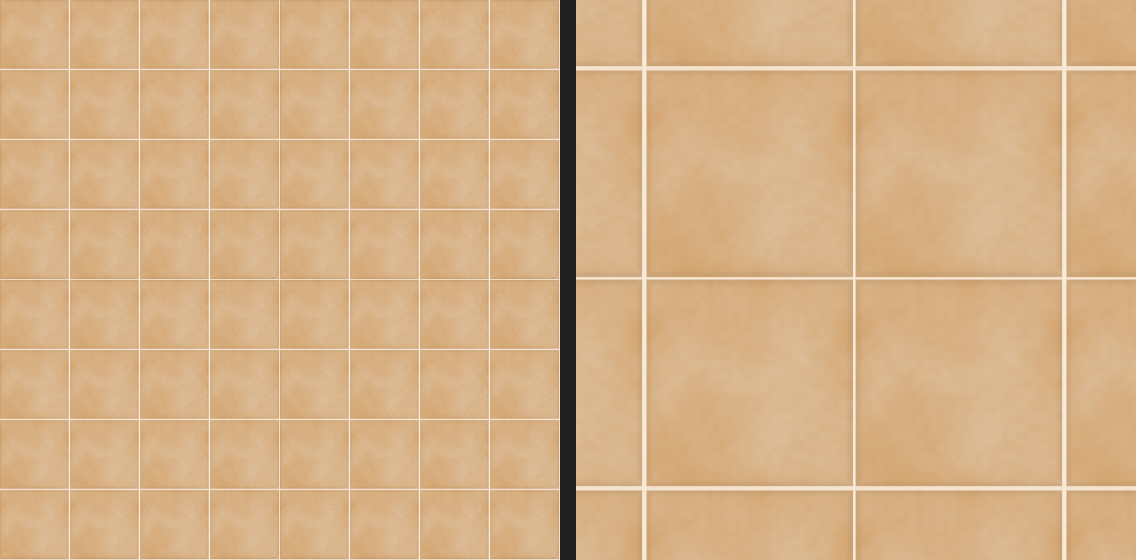
Left: the whole. Right: its middle third, enlarged.
This texture is drawn by a WebGL 2 fragment shader. Its source:

```glsl
#version 300 es
precision highp float;
// Square ochre ceramic tiles with thin cream grout lines.
// Every tile carries the same cloudy glaze: wrapped value noise plus a few
// soft patches; the grout is box filtered and thinner on every fourth seam.

#define TILES 8.0
#define GROUT_WIDTH 0.0026
#define THIN_SEAM 0.6
#define SEAM_SHIFT vec2(-0.001, 0.001)
#define MOTTLE 1.0
#define GRAIN 0.22
#define TILE_VARIATION 0.05
#define OCHRE vec3(0.832, 0.650, 0.445)
#define CREAM vec3(0.860, 0.735, 0.590)
#define GROUT vec3(0.975, 0.915, 0.845)

uniform vec2 u_resolution;
out vec4 fragColor;

float hash(vec2 p) {
    vec3 q = fract(vec3(p.xyx) * 0.1031);
    q += dot(q, q.yzx + 33.33);
    return fract((q.x + q.y) * q.z);
}

// Value noise that repeats after "period" cells
float noise(vec2 p, float period, float seed) {
    vec2 i = floor(p), f = fract(p);
    f = f * f * (3.0 - 2.0 * f);
    vec2 a = mod(i, period) + seed;
    vec2 b = mod(i + 1.0, period) + seed;
    return mix(mix(hash(a), hash(vec2(b.x, a.y)), f.x),
               mix(hash(vec2(a.x, b.y)), hash(b), f.x), f.y);
}

float fbm(vec2 p, float period, float seed) {
    float sum = 0.0, weight = 0.5;
    for (int i = 0; i < 4; i++) {
        sum += weight * noise(p * period, period, seed);
        period *= 2.0;
        weight *= 0.5;
        seed += 17.0;
    }
    return sum / 0.9375;
}

float patchAt(vec2 p, vec2 center, float radius) {
    vec2 d = (p - center) / radius;
    return exp(-dot(d, d));
}

// Glaze tone inside one tile: 0 is ochre, 1 is cream
float glaze(vec2 p) {
    vec2 warp = vec2(fbm(p, 4.0, 11.0), fbm(p, 4.0, 53.0)) - 0.5;
    vec2 w = p + 0.25 * warp;
    float tone = 0.56 + MOTTLE * (fbm(p + 0.12 * warp, 4.0, 5.0) - 0.5);
    // Worn pale patches
    tone += 0.30 * patchAt(w, vec2(0.22, 0.54), 0.14);
    tone += 0.22 * patchAt(w, vec2(0.57, 0.70), 0.20);
    tone += 0.24 * patchAt(w, vec2(0.70, 0.35), 0.25);
    // Warmer corners
    tone -= 0.35 * patchAt(w, vec2(0.14, 0.07), 0.20);
    tone -= 0.22 * patchAt(w, vec2(0.92, 0.88), 0.25);
    tone -= 0.18 * patchAt(w, vec2(0.08, 0.90), 0.22);
    // Fine grain
    return tone + GRAIN * (noise(p * 32.0, 32.0, 91.0) - 0.5);
}

void main() {
    vec2 uv = gl_FragCoord.xy / u_resolution;
    vec2 p = (uv - SEAM_SHIFT) * TILES;
    vec2 pixel = TILES / u_resolution;
    vec2 cell = mod(floor(p), TILES);
    vec2 local = fract(p);

    // Tile body
    vec2 seam = round(p);
    vec2 dist = abs(p - seam);
    float edge = min(dist.x, dist.y);
    float tone = glaze(local) + TILE_VARIATION * (hash(cell + 7.0) - 0.5);
    tone -= 0.22 * (1.0 - smoothstep(0.0, 0.14, edge));
    vec3 color = mix(OCHRE, CREAM, clamp(tone, -0.1, 1.1));

    // Shaded rim next to the grout
    color *= 1.0 - 0.05 * (1.0 - smoothstep(0.015, 0.045, edge));

    // Grout coverage over the pixel footprint
    vec2 thin = 1.0 - step(0.5, mod(seam, 4.0));
    vec2 halfWidth = 0.5 * GROUT_WIDTH * TILES * mix(vec2(1.0), vec2(THIN_SEAM), thin);
    vec2 cover = min(dist + 0.5 * pixel, halfWidth) - max(dist - 0.5 * pixel, -halfWidth);
    cover = clamp(cover / pixel, 0.0, 1.0);
    color = mix(color, GROUT, max(cover.x, cover.y * 0.9));

    fragColor = vec4(color, 1.0);
}
```
